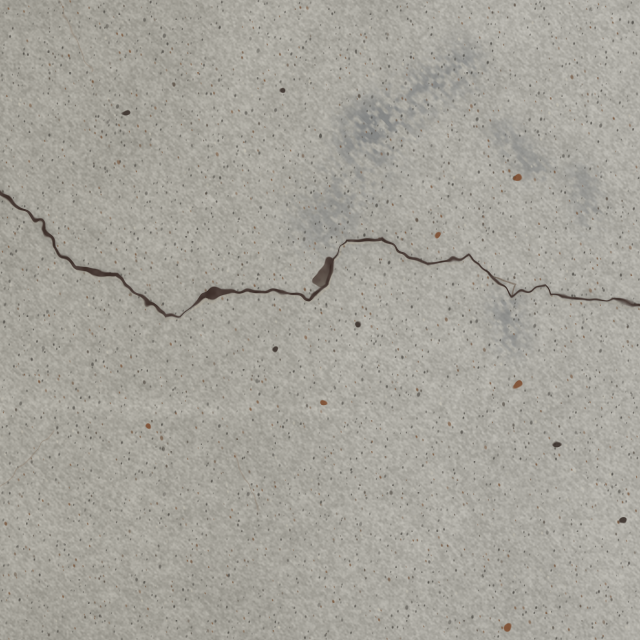
Reproduce this texture procedurally as a Shadertoy shader.

```glsl
// Weathered grey concrete with a jagged crack, bluish stains and scattered pits.

float hash(vec2 p) {
    vec3 q = fract(p.xyx * vec3(0.1031, 0.1030, 0.0973));
    q += dot(q, q.yzx + 33.33);
    return fract((q.x + q.y) * q.z);
}

float noise(vec2 p) {
    vec2 i = floor(p), f = fract(p);
    f = f * f * (3.0 - 2.0 * f);
    return mix(mix(hash(i), hash(i + vec2(1, 0)), f.x),
               mix(hash(i + vec2(0, 1)), hash(i + vec2(1, 1)), f.x), f.y);
}

float fbm(vec2 p) {
    float sum = 0.0, amp = 0.5;
    for (int i = 0; i < 5; i++) {
        sum += amp * noise(p);
        p = mat2(1.6, 1.2, -1.2, 1.6) * p + 17.3;
        amp *= 0.5;
    }
    return sum;
}

float segment(vec2 p, vec2 a, vec2 b) {
    vec2 v = b - a;
    return length(p - a - v * clamp(dot(p - a, v) / dot(v, v), 0.0, 1.0));
}

float bell(float x, float width) { return exp(-x * x / (width * width)); }

// Coverage of a shape from its signed distance, softened by about a pixel.
float cover(float d) {
    float soft = max(1.0 / iResolution.y, 0.0012);
    return 1.0 - smoothstep(-soft, soft, d);
}

const vec2 path[24] = vec2[24](
    vec2(-0.01, 0.704), vec2(0.062, 0.655), vec2(0.086, 0.613), vec2(0.120, 0.581),
    vec2(0.180, 0.572), vec2(0.206, 0.548), vec2(0.258, 0.505), vec2(0.281, 0.508),
    vec2(0.319, 0.538), vec2(0.365, 0.546), vec2(0.449, 0.543), vec2(0.482, 0.534),
    vec2(0.510, 0.557), vec2(0.521, 0.594), vec2(0.542, 0.626), vec2(0.596, 0.628),
    vec2(0.625, 0.605), vec2(0.671, 0.585), vec2(0.732, 0.600), vec2(0.801, 0.540),
    vec2(0.852, 0.553), vec2(0.862, 0.539), vec2(0.931, 0.535), vec2(1.01, 0.522));

float crackDistance(vec2 p) {
    float d = 1.0;
    for (int i = 0; i < 23; i++) d = min(d, segment(p, path[i], path[i + 1]));
    return d;
}

// Half width of the crack, with swellings and pinched places.
float crackWidth(float x) {
    float w = mix(0.0024, 0.0015, smoothstep(0.55, 0.9, x));
    w += 0.0035 * bell(x - 0.145, 0.026) + 0.0075 * bell(x - 0.334, 0.018);
    return w * (1.0 - 0.75 * bell(x - 0.291, 0.016) - 0.7 * bell(x - 0.529, 0.014));
}

// One randomly sized spot in some of the cells of an n by n grid.
float specks(vec2 p, float n, float share, float size, out float tint) {
    vec2 cell = floor(p * n), f = fract(p * n);
    vec2 seed = cell + n * 3.0;
    tint = hash(seed + 71.0);
    vec2 centre = 0.2 + 0.6 * vec2(hash(seed + 11.0), hash(seed + 37.0));
    vec2 v = f - centre;
    v.x += 0.4 * (tint - 0.5) * v.y;
    float r = size * (0.5 + hash(seed + 53.0));
    return step(hash(seed), share) * cover((length(v * vec2(1.2, 0.85)) - r) / n);
}

const vec3 pits[12] = vec3[12](
    vec3(0.440, 0.857, 0.0042), vec3(0.811, 0.722, 0.0058), vec3(0.808, 0.398, 0.0058),
    vec3(0.508, 0.371, 0.0058), vec3(0.234, 0.334, 0.0045), vec3(0.974, 0.185, 0.0055),
    vec3(0.794, 0.021, 0.0060), vec3(0.562, 0.494, 0.0048), vec3(0.431, 0.453, 0.0045),
    vec3(0.869, 0.307, 0.0052), vec3(0.684, 0.632, 0.0048), vec3(0.196, 0.823, 0.0045));

void mainImage(out vec4 fragColor, in vec2 fragCoord) {
    vec2 p = fragCoord / iResolution.xy;
    vec2 jag = vec2(noise(p * 75.0), noise(p * 75.0 + 40.0)) - 0.5;
    vec2 q = p + 0.008 * jag;

    // Broad tone and fine diagonal grain
    vec3 col = mix(vec3(0.645, 0.635, 0.60), vec3(0.685, 0.677, 0.648), smoothstep(0.1, 0.9, p.x));
    col += 0.07 * (fbm(p * 5.0) - 0.48);
    vec2 along = vec2(p.x - p.y, p.x + p.y);
    col += 0.085 * (noise(along * vec2(130, 230)) - 0.5) + 0.06 * (noise(p * 350.0) - 0.5);
    col += 0.05 * (fbm(p * 45.0) - 0.48);
    col += 0.035 * bell(p.y - 0.35 - 0.025 * noise(p * 9.0), 0.012) * smoothstep(0.75, 0.3, p.x);

    // Bluish stains, broken up by noise
    float stain = 0.9 * bell(segment(p, vec2(0.575, 0.80), vec2(0.72, 0.89)), 0.04)
        + 0.6 * bell(segment(p, vec2(0.505, 0.65), vec2(0.58, 0.77)), 0.055)
        + 0.7 * bell(segment(p, vec2(0.785, 0.79), vec2(0.84, 0.735)), 0.025)
        + 0.6 * bell(segment(p, vec2(0.91, 0.72), vec2(0.925, 0.66)), 0.027)
        + 0.8 * bell(segment(p, vec2(0.79, 0.52), vec2(0.80, 0.47)), 0.028);
    stain *= smoothstep(0.3, 0.7, 0.55 * fbm(p * 26.0) + 0.5 * noise(along * vec2(85, 140)));
    col = mix(col, vec3(0.47, 0.48, 0.485), 0.75 * min(stain, 1.0));

    // Faint hairlines
    float hair = min(segment(q, vec2(0.09, 1.0), vec2(0.115, 0.945)), segment(q, vec2(0.115, 0.945), vec2(0.142, 0.89)));
    hair = min(hair, segment(q, vec2(0.0, 0.235), vec2(0.085, 0.325)));
    hair = min(hair, segment(q, vec2(0.365, 0.29), vec2(0.405, 0.205)));
    col = mix(col, vec3(0.53, 0.45, 0.38), 0.4 * cover(hair - 0.0008));

    // Scattered specks: pale grains, then dark and rusty holes
    float tint;
    float spot = specks(p, 75.0, 0.09, 0.11, tint);
    col = mix(col, vec3(0.80, 0.78, 0.72), 0.6 * spot * tint);
    for (int i = 0; i < 3; i++) {
        float n = 125.0 - 40.0 * float(i);
        spot = specks(p + 0.013 * float(i), n, 0.15 - 0.035 * float(i), 0.14 - 0.025 * float(i), tint);
        vec3 hole = mix(vec3(0.27, 0.26, 0.24), vec3(0.46, 0.31, 0.20), smoothstep(0.6, 0.9, tint));
        col = mix(col, hole, spot * (0.35 + 0.45 * fract(tint * 7.0)));
    }
    for (int i = 0; i < 12; i++) {
        float d = length((q - pits[i].xy) * vec2(0.9, 1.1)) - pits[i].z;
        vec3 rust = mix(vec3(0.20, 0.16, 0.14), vec3(0.48, 0.28, 0.16), step(0.6, hash(pits[i].xy * 991.0)));
        col = mix(col, rust, 0.85 * cover(d));
    }

    // Crack: lit lower lip, side branch, chipped hollow, dark gap
    float width = crackWidth(p.x) * (0.75 + 0.5 * noise(p * 60.0));
    float lip = cover(crackDistance(q + vec2(-0.001, 0.0045)) - width);
    col = mix(col, vec3(0.77, 0.74, 0.67), lip * (0.25 + 0.4 * bell(p.x - 0.53, 0.03) + 0.3 * bell(p.x - 0.3, 0.03)));
    float branch = min(segment(q, vec2(0.764, 0.571), vec2(0.807, 0.557)), segment(q, vec2(0.807, 0.557), vec2(0.802, 0.54)));
    col = mix(col, vec3(0.40, 0.33, 0.27), 0.65 * cover(branch - 0.001));
    float chip = segment(q, vec2(0.501, 0.561), vec2(0.513, 0.586)) - 0.0105;
    vec3 hollow = mix(vec3(0.44, 0.40, 0.36), vec3(0.25, 0.19, 0.17), smoothstep(0.55, 0.59, p.y + 0.03 * jag.x));
    col = mix(col, hollow, 0.9 * cover(chip));
    float gap = crackDistance(q) - width;
    col *= 1.0 - 0.12 * exp(-max(gap, 0.0) / 0.004);
    col = mix(col, vec3(0.20, 0.145, 0.125) + 0.09 * noise(p * 120.0), 0.93 * cover(gap));

    fragColor = vec4(clamp(col, 0.0, 1.0), 1.0);
}
```
